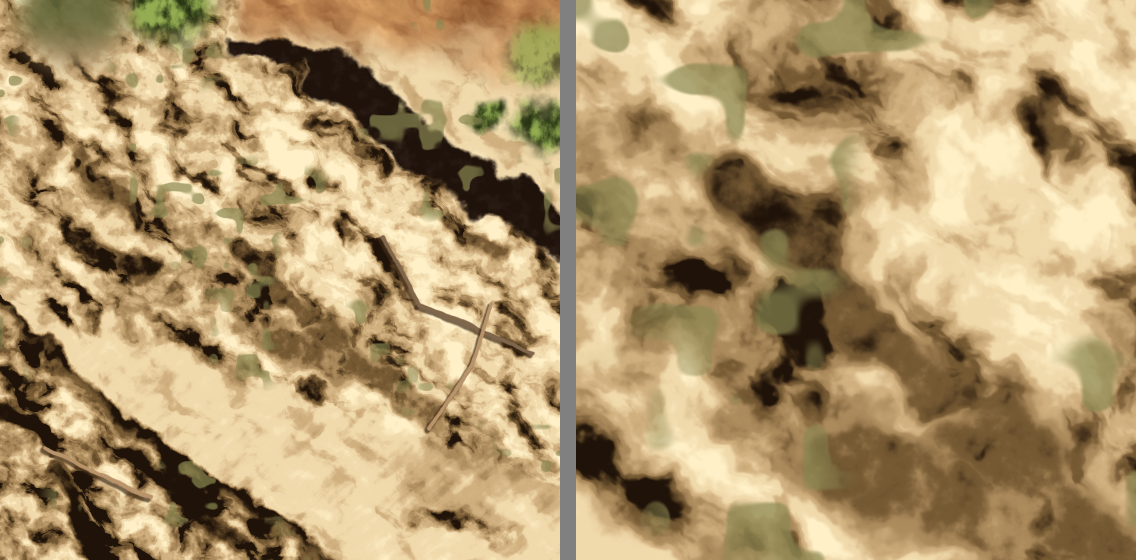
Left, the full canvas; right, a detail of the centre.
This texture is drawn by a Shadertoy shader. Its source:

```glsl
// Sunlit sandy soil: a clodded mound, a smooth gully, shadowed furrows, twigs and tufts.

float hash(vec2 p) {
    p = fract(p * vec2(0.1031, 0.1137));
    p += dot(p, p.yx + 33.33);
    return fract((p.x + p.y) * p.x * 7.31);
}

float noise(vec2 p) {
    vec2 i = floor(p), f = fract(p);
    f = f * f * (3.0 - 2.0 * f);
    return mix(mix(hash(i), hash(i + vec2(1, 0)), f.x),
               mix(hash(i + vec2(0, 1)), hash(i + vec2(1, 1)), f.x), f.y);
}

float fbm(vec2 p) {
    float sum = 0.0, amp = 0.52;
    for (int i = 0; i < 5; i++) {
        sum += amp * noise(p + 40.0);
        p = mat2(1.6, 1.2, -1.2, 1.6) * p + 7.3;
        amp *= 0.5;
    }
    return sum;
}

float segment(vec2 p, vec2 a, vec2 b) {
    vec2 d = b - a;
    return length(p - a - d * clamp(dot(p - a, d) / dot(d, d), 0.0, 1.0));
}

float blob(vec2 p, vec2 centre, float radius) {
    return smoothstep(radius, radius * 0.4, length(p - centre));
}

// Soil colour from deep shadow to bleached sand
vec3 soil(float tone) {
    vec3 c = mix(vec3(0.12, 0.07, 0.03), vec3(0.46, 0.35, 0.20), smoothstep(0.12, 0.40, tone));
    c = mix(c, vec3(0.67, 0.54, 0.36), smoothstep(0.40, 0.58, tone));
    c = mix(c, vec3(0.82, 0.69, 0.50), smoothstep(0.58, 0.75, tone));
    c = mix(c, vec3(0.94, 0.85, 0.67), smoothstep(0.75, 0.92, tone));
    return mix(c, vec3(1.0, 0.94, 0.78), smoothstep(0.95, 1.15, tone));
}

void mainImage(out vec4 fragColor, in vec2 fragCoord) {
    vec2 uv = fragCoord / iResolution.xy;
    vec2 wobble = vec2(fbm(uv * 18.0), fbm(uv * 18.0 + 9.0)) - 0.5;
    vec2 p = uv + 0.06 * wobble;

    // Clods stretched down the slope, lit from one side
    vec2 slope = vec2(dot(p, vec2(0.85, -0.53)) * 13.0, dot(p, vec2(0.53, 0.85)) * 22.0);
    float relief = fbm(slope) - fbm(slope + vec2(0.25, 0.5));
    float broad = fbm(uv * 7.0 + 3.0) - 0.5;
    float grain = fbm(uv * 65.0) - 0.5;

    // Regions: lower clods, gully floor, far bank
    float lowerEdge = 0.43 - 0.72 * p.x + 0.04 * exp(-p.x * 20.0);
    float upperEdge = 0.50 - 0.37 * p.x - 0.06 * blob(p, vec2(0.11, 0.42), 0.09);
    float lower = smoothstep(0.008, -0.008, p.y - lowerEdge);
    float gully = (1.0 - lower) * smoothstep(0.025, -0.025, p.y - upperEdge);
    float ridge = 0.915 - 0.72 * max(p.x - 0.53, 0.0);
    float bank = smoothstep(-0.01, 0.02, p.y - ridge) * smoothstep(0.40, 0.46, p.x);
    float smoothArea = max(gully, bank);

    float tone = 0.78 - 0.14 * blob(p, vec2(0.08, 0.60), 0.36) - 0.10 * blob(p, vec2(0.36, 0.48), 0.22);
    tone = mix(mix(tone, 0.57, lower), 0.92, smoothArea);
    float rough = mix(1.0, 0.25, smoothArea) * (1.0 + 0.35 * lower);
    tone += rough * (1.5 * relief + 0.55 * broad + 0.45 * grain);
    tone -= rough * 0.25 * smoothstep(0.07, 0.24, -relief);

    // Raked streaks and a damp patch on the gully floor
    vec2 rake = vec2(dot(uv, vec2(0.77, 0.64)) * 14.0, dot(uv, vec2(-0.64, 0.77)) * 75.0);
    tone += gully * 0.22 * (fbm(rake) - 0.5);
    tone -= 0.28 * blob(p, vec2(0.82, 0.16), 0.14) * (0.7 + broad);

    // Broken furrow shadows, each from xy to zw
    vec4 furrows[10] = vec4[10](
        vec4(0.43, 0.55, 0.55, 0.43), vec4(0.50, 0.40, 0.60, 0.34), vec4(0.58, 0.40, 0.76, 0.26),
        vec4(0.14, 0.72, 0.24, 0.61), vec4(0.14, 0.58, 0.27, 0.52), vec4(0.80, 0.60, 0.88, 0.55),
        vec4(0.74, 0.08, 0.90, 0.05), vec4(0.00, 0.27, 0.11, 0.20), vec4(0.10, 0.16, 0.17, 0.00),
        vec4(0.22, 0.20, 0.43, 0.02));
    float dark = lower * smoothstep(0.05, 0.0, lowerEdge - p.y);
    for (int i = 0; i < 10; i++) {
        float radius = i == 1 || i == 2 ? 0.042 : 0.027;
        dark = max(dark, smoothstep(radius, radius * 0.3, segment(p, furrows[i].xy, furrows[i].zw)));
    }
    tone -= dark * (0.42 + 1.6 * relief + 0.9 * grain);
    vec3 col = soil(tone);

    // Rusty earth at the top
    float rust = bank * smoothstep(0.88, 1.0, p.y + 0.05 * p.x + 0.12 * broad);
    vec3 rustColor = mix(vec3(0.50, 0.27, 0.12), vec3(0.88, 0.63, 0.38), 0.55 + 1.2 * relief + broad);
    col = mix(col, rustColor, 0.85 * rust);

    // Long shadow along the ridge
    float shade = segment(p, vec2(0.42, 0.915), vec2(0.57, 0.885)) - 0.018;
    shade = min(shade, segment(p, vec2(0.58, 0.875), vec2(0.75, 0.745)) - 0.038);
    shade = min(shade, segment(p, vec2(0.75, 0.735), vec2(1.03, 0.56)) - 0.04);
    col = mix(col, vec3(0.12, 0.07, 0.04) + 0.12 * max(grain, 0.0), smoothstep(0.006, -0.006, shade));

    // Leafy tufts and sparse olive sprouts
    float leaf = smoothstep(0.3, 0.7, fbm(uv * vec2(50.0, 34.0)));
    float tuft = max(blob(p, vec2(0.98, 0.77), 0.07), blob(p, vec2(0.885, 0.795), 0.042));
    tuft = max(tuft, max(0.7 * blob(p, vec2(0.97, 0.90), 0.08), blob(p, vec2(0.30, 0.99), 0.10)));
    col = mix(col, mix(vec3(0.15, 0.20, 0.07), vec3(0.58, 0.68, 0.32), leaf), tuft);
    float sprout = smoothstep(0.70, 0.80, noise(uv * 42.0)) * smoothstep(0.55, 0.75, noise(uv * 9.0 + 5.0));
    col = mix(col, vec3(0.54, 0.53, 0.32), 0.7 * sprout * (1.0 - gully));

    // Hazy corner
    vec3 haze = mix(vec3(0.62, 0.53, 0.38), vec3(0.38, 0.40, 0.22), smoothstep(0.88, 0.98, uv.y));
    col = mix(col, haze, 0.9 * blob(uv, vec2(0.13, 0.97), 0.13));

    // Twigs with a thin shadow
    vec4 twigs[5] = vec4[5](vec4(0.685, 0.575, 0.75, 0.455), vec4(0.75, 0.455, 0.95, 0.37),
        vec4(0.88, 0.455, 0.845, 0.35), vec4(0.845, 0.35, 0.765, 0.235), vec4(0.08, 0.20, 0.27, 0.11));
    for (int i = 0; i < 5; i++) {
        vec2 t = uv + 0.012 * wobble;
        float under = segment(t + 0.004, twigs[i].xy, twigs[i].zw);
        float stem = segment(t, twigs[i].xy, twigs[i].zw);
        col = mix(col, vec3(0.25, 0.17, 0.09), 0.7 * smoothstep(0.007, 0.002, under));
        col = mix(col, vec3(0.50, 0.40, 0.29) * (i < 2 ? 1.0 : 1.45), smoothstep(0.005, 0.002, stem));
    }
    fragColor = vec4(clamp(col, 0.0, 1.0), 1.0);
}
```
